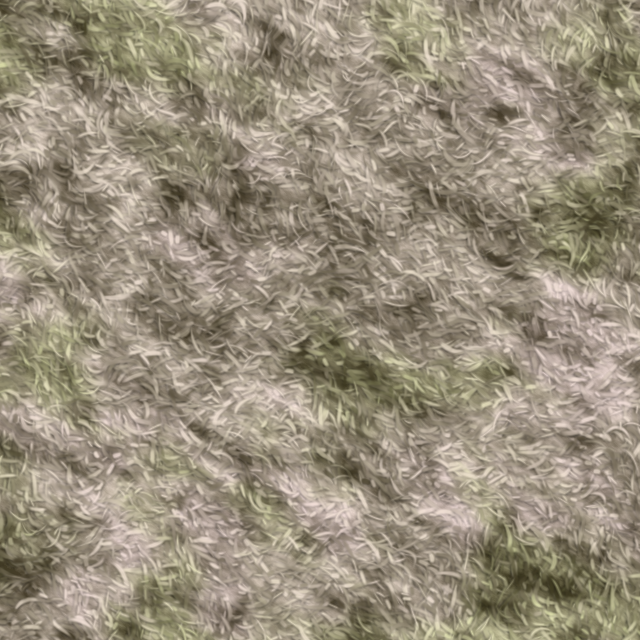
Write a Shadertoy shader that draws this texture.

```glsl
// Dry, trampled grass with faded green tufts and pale bare soil.
// Layers of soft curved blades are scattered on jittered grids, each with
// a faint shadow; slow noise fields set tint, lightness and lean.

vec3 hash3(vec2 cell) {
    vec3 p = fract(cell.xyx * vec3(0.1031, 0.1030, 0.0973));
    p += dot(p, p.yxz + 33.33);
    return fract((p.xxy + p.yzz) * p.zyx);
}

float valueNoise(vec2 p) {
    vec2 i = floor(p), f = fract(p);
    f = f * f * (3.0 - 2.0 * f);
    float low = mix(hash3(i).x, hash3(i + vec2(1, 0)).x, f.x);
    float high = mix(hash3(i + vec2(0, 1)).x, hash3(i + vec2(1, 1)).x, f.x);
    return mix(low, high, f.y);
}

float fbm(vec2 p) {
    float sum = 0.0, weight = 0.533;
    for (int i = 0; i < 4; i++) {
        sum += weight * valueNoise(p);
        p = mat2(1.6, 1.2, -1.2, 1.6) * p + 17.3;
        weight *= 0.5;
    }
    return sum;
}

// Turns a point into a frame whose x axis points along the angle
mat2 toFrame(float angle) {
    float c = cos(angle), s = sin(angle);
    return mat2(c, -s, s, c);
}

// Straw ramp from shaded thatch to bleached tips, tinted by ground cover
vec3 grassColor(float tone, float green, float bare) {
    vec3 color = mix(vec3(0.27, 0.235, 0.16), vec3(0.90, 0.84, 0.785), clamp(tone, 0.0, 1.1));
    color *= mix(vec3(1.0), vec3(0.95, 1.0, 0.87), green);
    return mix(color, color * vec3(1.0, 0.98, 1.02) + 0.015, bare);
}

void mainImage(out vec4 fragColor, in vec2 fragCoord) {
    vec2 uv = fragCoord / iResolution.y;

    // Ground cover, drawn out along the falling diagonal
    vec2 slope = toFrame(-0.55) * uv;
    float green = smoothstep(0.40, 0.68, fbm(slope * vec2(5.0, 8.0) + 3.7));
    float bare = smoothstep(0.54, 0.72, fbm(slope * vec2(3.5, 7.0) + 41.2));
    bare *= 1.0 - green;
    float clump = fbm(slope * vec2(17.0, 27.0) + 8.1) - 0.5;
    float drift = valueNoise(slope * vec2(4.0, 8.0) + 61.0) - 0.5;
    float pocket = smoothstep(0.58, 0.85, valueNoise(slope * vec2(24.0, 34.0) + 90.0));
    float lean = -0.5 + 2.0 * (valueNoise(uv * 12.0 + 20.0) - 0.5) - 0.25 * green;
    float shade = 0.95 * clump + 0.22 * drift + 0.16 * bare - 0.07 * green - 0.20 * pocket;

    // Thatch and soil under the blades
    float grain = fbm(slope * vec2(50.0, 100.0));
    vec3 color = grassColor(0.25 + 0.6 * grain + shade, green, bare);

    // Blades, from the deepest layer to the top
    const int LAYERS = 10;
    for (int layer = 0; layer < LAYERS; layer++) {
        float depth = float(layer) / float(LAYERS - 1);
        float size = mix(0.028, 0.034, depth);
        vec2 grid = toFrame(float(layer) * 0.7) * uv / size + float(layer) * 5.37;
        vec2 home = floor(grid);
        for (int k = 0; k < 9; k++) {
            vec2 cell = home + vec2(k % 3 - 1, k / 3 - 1);
            vec3 place = hash3(cell + float(layer) * 71.0 + 200.0);
            vec3 look = hash3(cell + float(layer) * 53.0 + 900.0);

            // Blade frame: x runs along the blade, y across it
            vec2 p = (grid - cell - place.xy) * size;
            p = toFrame(lean + 2.0 * (place.z - 0.5) - float(layer) * 0.7) * p;
            p.y += (look.x - 0.5) * 28.0 * p.x * p.x;
            float halfLength = mix(0.009, 0.030, look.y * look.y) * (1.0 - 0.2 * bare);
            float along = abs(p.x) / halfLength;
            float halfWidth = mix(0.0011, 0.0036, fract(look.x * 7.0 + look.y));
            halfWidth *= 1.0 - 0.5 * along * along;
            float ends = 1.0 - smoothstep(0.40, 1.0, along);

            // Faint shadow below, then the blade with blurred edges
            float shadow = 1.0 - smoothstep(0.0, 0.006, abs(p.y + 0.0015) - halfWidth * 0.4);
            color *= 1.0 - 0.13 * shadow * ends;
            float body = 1.0 - smoothstep(-0.0023, 0.0025, abs(p.y) - halfWidth);
            float tone = 0.64 + 0.74 * (look.z - 0.5) + 0.12 * depth + shade;
            float freshness = green * mix(0.5, 1.3, place.x) + 0.3 * place.y;
            color = mix(color, grassColor(tone, freshness, bare), 0.82 * body * ends);
        }
    }

    fragColor = vec4(clamp(color, 0.0, 1.0), 1.0);
}
```
